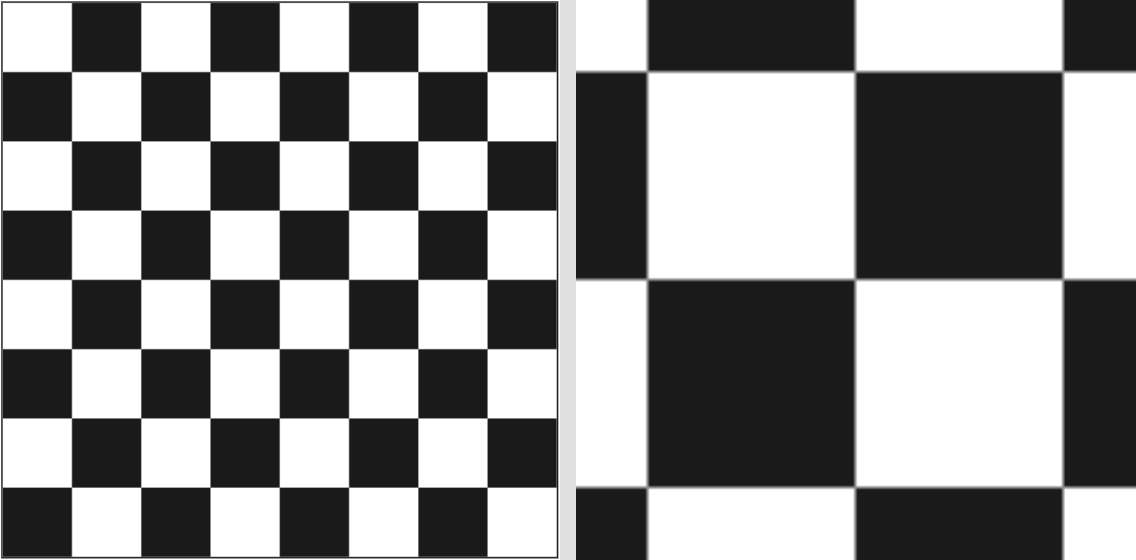
Left, the full canvas; right, a detail of the centre.
Write a three.js fragment shader that draws this pattern.

```glsl
varying vec2 vUv;

// Signed distance to the nearest cell edge, changing sign from cell to cell
vec2 alternatingEdge(vec2 cell) {
  vec2 edgeDistance = 0.5 - abs(fract(cell) - 0.5);
  return edgeDistance * (1.0 - 2.0 * mod(floor(cell), 2.0));
}

void main() {
  vec3 ink = vec3(0.102);
  vec3 paper = vec3(1.0);
  float pitch = 0.1237;
  float soft = max(0.0014, 0.75 * fwidth(vUv.x));
  vec2 p = vUv - vec2(0.4996, 0.5002);

  // Checkered squares, eight across and eight down
  vec2 side = clamp(alternatingEdge(p / pitch) * pitch / soft, -1.0, 1.0);
  float dark = 0.5 + 0.5 * side.x * side.y;

  // Thin frame around the board, with a bare margin outside
  float reach = max(abs(p.x), abs(p.y));
  float frame = smoothstep(-soft, soft, reach - 4.0 * pitch);
  float margin = smoothstep(-soft, soft, reach - 0.4974);
  dark = max(dark, frame) * (1.0 - margin);

  gl_FragColor = vec4(mix(paper, ink, dark), 1.0);
}
```
